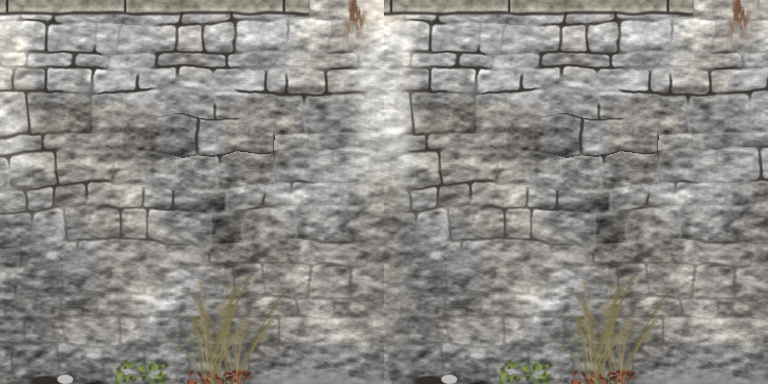
Write a Shadertoy shader that draws this texture.

```glsl
const vec3 CRACK = vec3(0.20, 0.18, 0.16);
const vec3 MORTAR = vec3(0.57, 0.57, 0.56);
const vec3 SLAB = vec3(0.56, 0.55, 0.50);
const vec3 RUST = vec3(0.42, 0.29, 0.20);
const vec3 STRAW = vec3(0.62, 0.56, 0.42);
const vec3 OLIVE = vec3(0.40, 0.38, 0.24);
const vec3 LEAF = vec3(0.38, 0.45, 0.22);
const vec3 RED_LEAF = vec3(0.43, 0.25, 0.18);

float hash(vec2 p) {
    return fract(sin(dot(p, vec2(127.1, 311.7))) * 43758.5);
}

float noise(vec2 p) {
    vec2 i = floor(p), f = fract(p);
    f = f * f * (3.0 - 2.0 * f);
    return mix(mix(hash(i), hash(i + vec2(1, 0)), f.x),
               mix(hash(i + vec2(0, 1)), hash(i + vec2(1, 1)), f.x), f.y);
}

float fbm(vec2 p) {
    float sum = 0.0, amp = 0.53;
    for (int i = 0; i < 4; i++) {
        sum += amp * noise(p);
        p = p * 2.03 + 17.3;
        amp *= 0.5;
    }
    return sum;
}

// Irregular interval around x: index, low end, high end
vec3 span(float x, float seed) {
    float i = floor(x);
    i -= step(x, i + 0.6 * hash(vec2(i, seed)));
    return vec3(i, i + 0.6 * hash(vec2(i, seed)), i + 1.0 + 0.6 * hash(vec2(i + 1.0, seed)));
}

float roundBox(vec2 p, vec2 halfSize, float r) {
    vec2 q = abs(p) - halfSize + r;
    return length(max(q, 0.0)) + min(max(q.x, q.y), 0.0) - r;
}

float blob(vec2 p, vec2 centre, vec2 size) {
    vec2 q = (p - centre) / size;
    return exp(-dot(q, q));
}

// Stone in a coursed wall: edge distance, random shade, height within stone
vec3 stone(vec2 p) {
    vec3 row = span(p.y * 14.0, 3.0);
    float perRow = mix(5.0, 10.0, hash(vec2(row.x, 8.0)));
    vec3 col = span(p.x * perRow, row.x + 7.0);
    vec2 scale = vec2(perRow, 14.0);
    vec2 local = p - 0.5 * vec2(col.y + col.z, row.y + row.z) / scale;
    vec2 halfSize = 0.5 * vec2(col.z - col.y, row.z - row.y) / scale;
    return vec3(roundBox(local, halfSize, 0.014), hash(vec2(col.x, row.x)), local.y / halfSize.y);
}

// Weathered grey face, paler towards the top
vec3 weathered(vec2 p) {
    vec2 fine = vec2(24.0, 46.0);
    float broad = fbm(p * vec2(5.0, 8.0)) - 0.5;
    float rough = fbm(p * vec2(38.0, 65.0)) - 0.5;
    float relief = fbm(p * fine) - fbm((p + vec2(-0.005, 0.009)) * fine);
    float tone = mix(0.49, 0.68, smoothstep(0.35, 0.92, p.y));
    tone += 0.42 * broad + 0.45 * rough + 0.45 * relief;
    return tone * mix(vec3(1.0), vec3(1.03, 1.0, 0.96), smoothstep(0.45, 0.7, noise(p * 6.0)));
}

vec3 masonry(vec2 p) {
    vec2 q = p + 0.022 * (vec2(fbm(p * 13.0), fbm(p * 13.0 + 40.0)) - 0.5)
               + 0.03 * (vec2(noise(p * 5.0), noise(p * 4.0 + 9.0)) - 0.5);
    vec3 s = stone(q);
    // Pair of large dark blocks
    float block = roundBox(q - vec2(0.515, 0.645), vec2(0.195, 0.045), 0.01);
    s = block < 0.0 ? vec3(max(block, -abs(q.x - 0.51)), 0.2, (q.y - 0.645) / 0.045) : s;
    float clarity = mix(0.35, 1.0, smoothstep(0.2, 0.6, p.y));
    float joint = smoothstep(-0.007, 0.0, s.x);
    float rim = smoothstep(-0.018, -0.005, s.x) * s.z;
    float open = smoothstep(0.42, 0.68, noise(p * vec2(9.0, 13.0) + 5.0) + 0.2 * step(block, 0.0));
    vec3 c = weathered(p) + clarity * (0.17 * (s.y - 0.5) + 0.09 * rim);
    c = mix(c, MORTAR + 0.25 * (fbm(p * 60.0) - 0.5), 0.5 * joint * clarity);
    return mix(c, CRACK, joint * open * clarity * 0.9);
}

// Random small leaves around a centre
float leaves(vec2 p, vec2 centre, vec2 spread, float size, float seed) {
    float cover = 0.0;
    for (int i = 0; i < 36; i++) {
        vec2 k = vec2(float(i), seed);
        vec2 d = p - centre - spread * (vec2(hash(k), hash(k + 31.0)) * 2.0 - 1.0);
        float a = 6.28 * hash(k + 57.0);
        d = vec2(cos(a) * d.x + sin(a) * d.y, 2.0 * (cos(a) * d.y - sin(a) * d.x));
        cover = max(cover, smoothstep(size, size * 0.5, length(d)));
    }
    return cover;
}

// Fan of thin stems with feathery tops
vec3 dryPlant(vec3 c, vec2 p, float px) {
    for (int i = 0; i < 34; i++) {
        vec2 k = vec2(float(i), 4.0);
        float t = p.y / mix(0.12, 0.3, hash(k));
        float lean = 0.25 * (hash(k + 11.0) - 0.5);
        float x = 0.58 + 0.1 * (hash(k + 23.0) - 0.5) + lean * t * (0.4 + 0.6 * t);
        float feather = 0.007 * smoothstep(0.3, 0.8, t) * smoothstep(0.45, 0.8, noise(p * 150.0 + k));
        float stem = smoothstep(px, 0.0, abs(p.x - x) - 0.0008 - feather) * smoothstep(1.0, 0.9, t);
        c = mix(c, mix(OLIVE, STRAW, hash(k + 71.0)), 0.55 * stem);
    }
    return c;
}

void mainImage(out vec4 fragColor, in vec2 fragCoord) {
    vec2 uv = fragCoord / iResolution.y;
    vec2 p = vec2(fract(uv.x), uv.y);
    float px = 1.5 / iResolution.y;
    float seamDist = abs(uv.x - 1.0);
    vec3 c = mix(masonry(p), weathered(uv), smoothstep(0.09, 0.02, seamDist));

    // Pale lime wash and chips
    float margin = smoothstep(0.13, 0.03, min(uv.x, seamDist)) * smoothstep(0.35, 0.55, p.y);
    float chips = blob(p, vec2(0.53, 0.31), vec2(0.03, 0.015)) + blob(p, vec2(0.30, 0.32), vec2(0.02, 0.03))
                + blob(p, vec2(0.64, 0.45), vec2(0.02)) + blob(p, vec2(0.79, 0.64), vec2(0.05, 0.035));
    float flakes = smoothstep(0.58, 0.72, fbm(p * vec2(16.0, 24.0) + 60.0));
    c += vec3(0.14, 0.135, 0.12) * (margin + chips * fbm(p * 40.0) * 1.8 + 0.8 * flakes);

    // Coping slabs and their shadow
    float reach = smoothstep(0.81, 0.80, p.x);
    float lip = 0.969 + 0.006 * (noise(p * vec2(20.0, 1.0)) - 0.5);
    vec3 slab = span(p.x * 3.5, 2.0);
    float slabJoint = smoothstep(0.02, 0.0, min(p.x * 3.5 - slab.y, slab.z - p.x * 3.5));
    vec3 slabColor = SLAB + 0.4 * (fbm(p * 55.0) - 0.5) + 0.12 * smoothstep(0.985, 0.975, p.y);
    c = mix(c, CRACK, reach * 0.85 * smoothstep(lip - 0.012, lip - 0.004, p.y));
    c = mix(c, mix(slabColor, CRACK, slabJoint), reach * smoothstep(lip - px, lip + px, p.y));

    // Rust trailing from the top
    float trail = smoothstep(0.04, 0.01, abs(p.x - 0.93 + 0.03 * (noise(p * 18.0) - 0.5)));
    trail *= smoothstep(0.85, 0.97, p.y) * smoothstep(0.35, 0.6, fbm(p * vec2(60.0, 25.0)));
    c = mix(c, RUST, 0.85 * trail);

    // Ground, hollow and growth at the foot
    c = mix(c, MORTAR, 0.7 * smoothstep(0.045, 0.02, p.y + 0.02 * noise(p * 20.0)) * smoothstep(0.62, 0.7, p.x));
    c = mix(c, CRACK, smoothstep(0.3, 0.6, blob(p, vec2(0.12, 0.005), vec2(0.045, 0.018))));
    c = mix(c, vec3(0.74), smoothstep(0.4, 0.6, blob(p, vec2(0.17, 0.012), vec2(0.025, 0.014))));
    c = dryPlant(c, p, px);
    float speckle = 0.5 + noise(p * 120.0);
    c = mix(c, LEAF * speckle, 0.85 * leaves(p, vec2(0.36, 0.025), vec2(0.07, 0.03), 0.013, 2.0));
    c = mix(c, RED_LEAF * speckle, 0.85 * leaves(p, vec2(0.57, 0.01), vec2(0.08, 0.02), 0.012, 6.0));
    fragColor = vec4(clamp(c, 0.0, 1.0), 1.0);
}
```
